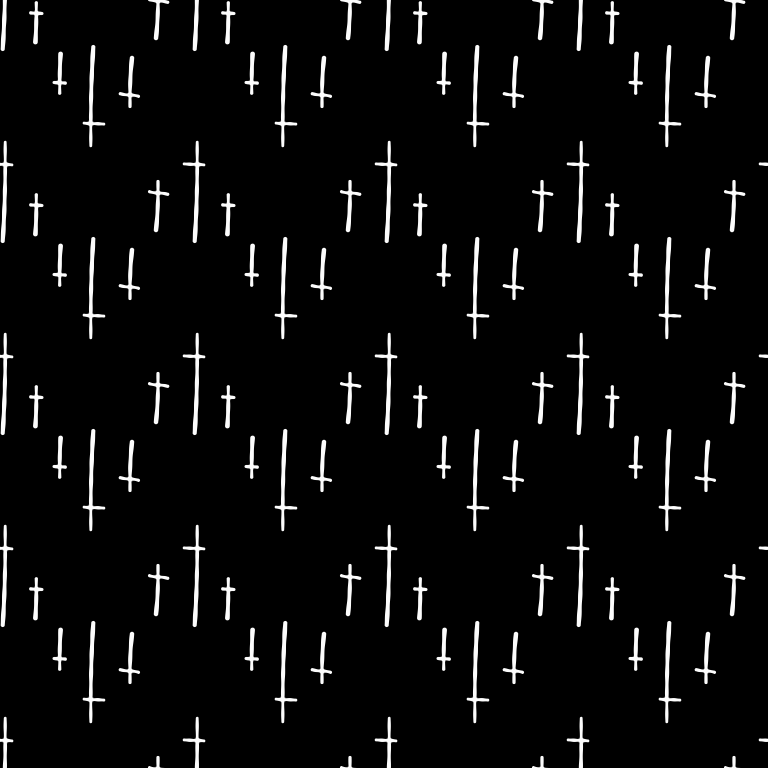
This pattern is drawn by a WebGL 2 fragment shader. Its source:

```glsl
#version 300 es
precision highp float;
// Seamless grid of hand-drawn white crosses on black. Each repeat holds a group
// of three upright crosses plus the same group turned by half a revolution;
// every cross is a smooth union of two bent, rounded strokes.

uniform vec2 u_resolution;
out vec4 fragColor;

const float REPEATS = 4.0;                  // repeats across and down
const float TILE = 192.0;                   // design units per repeat
const vec2 TURN_CENTRE = vec2(144.0, 144.0);  // pivot of the half turn
const vec2 GROUP_OFFSET = vec2(48.0, 49.0); // pivot to middle of a group
const vec3 BACKGROUND = vec3(0.0);
const vec3 INK = vec3(0.99);

const float TIP_RADIUS = 1.5;               // stroke radius at the short end
const float FOOT_RADIUS = 2.2;              // stroke radius at the long end
const float BAR_RADIUS = 1.55;
const float JOINT_BLEND = 2.0;              // ink pooling where strokes meet
const float WOBBLE = 0.15;                  // unevenness of the stroke width

// Per cross: large, medium, small
const int CROSSES = 3;
const vec2 CROSSING[CROSSES] = vec2[](
    vec2(5.2, 26.6), vec2(-34.0, -2.0), vec2(36.3, -14.2));
// Arm lengths: up, down, left, right
const vec4 ARMS[CROSSES] = vec4[](
    vec4(22.2, 76.6, 13.0, 6.7),
    vec4(11.5, 37.0, 8.4, 9.7),
    vec4(10.4, 28.8, 5.5, 5.6));
// Sideways lean of the foot, droop of the bar ends
const vec2 BEND[CROSSES] = vec2[](
    vec2(-2.5, 0.5), vec2(-2.0, 1.3), vec2(-0.9, 0.3));

// Nearest periodic copy, in -TILE/2 .. TILE/2
vec2 wrapTile(vec2 p) {
    return p - TILE * floor(p / TILE + 0.5);
}

float smoothUnion(float a, float b, float k) {
    float h = max(k - abs(a - b), 0.0) / k;
    return min(a, b) - 0.25 * k * h * h;
}

// Vertical stroke: curves aside and swells towards the foot
float stemDistance(vec2 p, vec4 arms, float lean) {
    float y = clamp(p.y, -arms.y, arms.x);
    float t = max(-y / arms.y, 0.0);
    float radius = mix(TIP_RADIUS, FOOT_RADIUS, sqrt(t));
    radius += WOBBLE * sin(0.31 * y + arms.x);
    return length(p - vec2(lean * t * t, y)) - radius;
}

// Horizontal stroke: left end lifts, right end sinks
float barDistance(vec2 p, vec4 arms, float droop) {
    float x = clamp(p.x, -arms.z, arms.w);
    float s = x / (x < 0.0 ? arms.z : arms.w);
    float radius = BAR_RADIUS + WOBBLE * sin(0.7 * x + arms.z);
    return length(p - vec2(x, -droop * s * abs(s))) - radius;
}

float groupDistance(vec2 p) {
    float d = TILE;
    for (int i = 0; i < CROSSES; i++) {
        vec2 q = p - CROSSING[i];
        float stem = stemDistance(q, ARMS[i], BEND[i].x);
        float bar = barDistance(q, ARMS[i], BEND[i].y);
        d = min(d, smoothUnion(stem, bar, JOINT_BLEND));
    }
    return d;
}

void main() {
    vec2 p = gl_FragCoord.xy / u_resolution * REPEATS * TILE - TURN_CENTRE;
    float pixel = REPEATS * TILE / min(u_resolution.x, u_resolution.y);

    // Upright group and its half-turned twin
    float upright = groupDistance(wrapTile(p - GROUP_OFFSET));
    float inverted = groupDistance(wrapTile(-p - GROUP_OFFSET));
    float d = min(upright, inverted);

    float coverage = clamp(0.5 - d / pixel, 0.0, 1.0);
    fragColor = vec4(mix(BACKGROUND, INK, coverage), 1.0);
}
```
